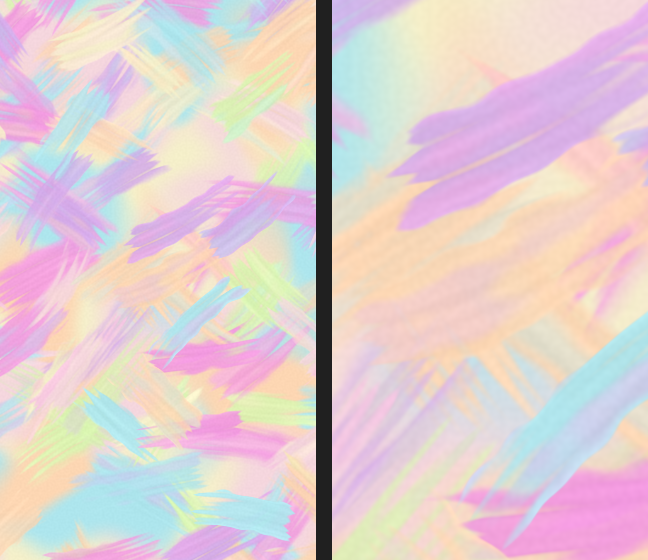
Left: the whole. Right: its middle third, enlarged.
A WebGL 1 fragment shader for this background:

```glsl
precision highp float;

uniform vec2 u_resolution;

const int LAYERS = 6;
const float CELL = 0.32;           // stroke spacing, in canvas widths
const float JITTER = 0.55;
const float BRISTLE_FREQ = 75.0;
const float RAGGED_END = 0.07;
const float RAGGED_SIDE = 0.012;
const float STREAK_LIGHT = 0.06;
const float GRAIN = 0.012;

const vec3 PEACH = vec3(0.99, 0.84, 0.70);
const vec3 CREAM = vec3(0.96, 0.94, 0.79);
const vec3 AQUA = vec3(0.68, 0.90, 0.93);
const vec3 LIME = vec3(0.85, 0.96, 0.69);
const vec3 BLUSH = vec3(0.96, 0.84, 0.87);
const vec3 PINK = vec3(0.95, 0.60, 0.88);
const vec3 LILAC = vec3(0.83, 0.67, 0.92);

vec2 hash2(vec2 p) {
  vec3 q = fract(p.xyx * vec3(0.1031, 0.1030, 0.0973));
  q += dot(q, q.yzx + 33.33);
  return fract((q.xx + q.yz) * q.zy);
}

float cornerSlope(vec2 cell, vec2 corner, vec2 f) {
  float angle = 6.2832 * hash2(cell + corner).x;
  return dot(vec2(cos(angle), sin(angle)), f - corner);
}

float gradientNoise(vec2 p) {
  vec2 i = floor(p);
  vec2 f = p - i;
  vec2 u = f * f * f * (f * (f * 6.0 - 15.0) + 10.0);
  float low = mix(cornerSlope(i, vec2(0, 0), f), cornerSlope(i, vec2(1, 0), f), u.x);
  float high = mix(cornerSlope(i, vec2(0, 1), f), cornerSlope(i, vec2(1, 1), f), u.x);
  return 1.4 * mix(low, high, u.y);
}

vec3 pickPaint(float h) {
  if (h < 0.15) return PEACH;
  if (h < 0.28) return CREAM;
  if (h < 0.48) return AQUA;
  if (h < 0.63) return LIME;
  if (h < 0.73) return BLUSH;
  if (h < 0.90) return PINK;
  return LILAC;
}

// Mostly rising diagonals, then falling ones, a few nearly level
float pickAngle(vec2 h) {
  float spread = h.y - 0.5;
  if (h.x < 0.52) return 0.78 + 0.6 * spread;
  if (h.x < 0.85) return -0.72 + 0.5 * spread;
  return 0.5 * spread;
}

// Soft blended wash beneath the strokes
vec3 underpainting(vec2 p) {
  vec2 warped = p + 0.1 * vec2(gradientNoise(p * 4.0), gradientNoise(p * 4.0 + 17.0));
  vec3 wash = mix(CREAM, BLUSH, smoothstep(-0.3, 0.3, gradientNoise(warped * 3.0 + 5.0)));
  wash = mix(wash, AQUA, smoothstep(0.0, 0.45, gradientNoise(warped * 2.6 + 31.0)));
  return mix(wash, PEACH, smoothstep(0.05, 0.5, gradientNoise(warped * 2.8 + 53.0)));
}

// One bristly stroke laid over the paint below; level 0 is the lowest layer
vec3 layStroke(vec3 below, vec2 offset, vec2 seed, float level) {
  vec2 shape = hash2(seed + 11.3);
  vec2 paint = hash2(seed + 27.7);
  vec2 wear = hash2(seed + 41.9);
  float angle = pickAngle(hash2(seed + 63.1));
  vec2 axis = vec2(cos(angle), sin(angle));
  vec2 q = vec2(dot(offset, axis), dot(offset, vec2(-axis.y, axis.x)));
  q.y += (wear.x - 0.5) * 1.2 * q.x * q.x;

  vec2 halfSize = vec2(mix(0.12, 0.20, shape.x), mix(0.04, 0.072, shape.y));
  halfSize *= mix(1.25, 0.95, level);
  vec2 inset = halfSize - abs(q);
  if (inset.x < -RAGGED_END || inset.y < -2.0 * RAGGED_SIDE) return below;

  vec2 shift = seed * 7.31;
  float fine = gradientNoise(q * vec2(5.0, BRISTLE_FREQ) + shift);
  float broad = gradientNoise(q * vec2(3.0, 0.35 * BRISTLE_FREQ) + shift + 9.0);
  float bristle = 0.55 * fine + 0.45 * broad;
  float wobble = gradientNoise(q * vec2(16.0, 8.0) + shift + 3.0);

  inset.x += RAGGED_END * bristle + 0.02 * wobble;
  inset.y += RAGGED_SIDE * (wobble + 0.5 * fine);
  float softness = mix(0.035, 0.006, level) * mix(0.7, 1.6, wear.y);
  float cover = smoothstep(0.0, softness + 0.012, inset.x) * smoothstep(0.0, softness, inset.y);

  // The brush runs dry towards one end
  float travel = (wear.x < 0.5 ? 0.5 : -0.5) * q.x / halfSize.x + 0.5;
  float dryness = smoothstep(0.4, 1.05, travel);
  cover *= smoothstep(-0.25, 0.3, bristle + 0.5 - 0.65 * dryness);
  cover *= mix(0.72, 0.96, paint.y);

  vec3 tint = pickPaint(paint.x);
  vec3 streakTint = mix(tint, pickPaint(shape.x), 0.35);
  tint = mix(tint, streakTint, smoothstep(-0.1, 0.5, broad + 0.4 * wobble));
  tint += STREAK_LIGHT * bristle;
  float ridge = smoothstep(0.0, 0.004, inset.y) * (1.0 - smoothstep(0.004, 0.012, inset.y));
  tint += 0.03 * ridge * level;
  return mix(below, tint, cover);
}

void main() {
  vec2 p = gl_FragCoord.xy / u_resolution.x;
  vec3 color = underpainting(p);

  for (int layer = 0; layer < LAYERS; layer++) {
    float depth = float(layer);
    float level = depth / float(LAYERS - 1);
    vec2 grid = p / CELL + depth * vec2(0.37, 0.61) + 20.0;
    vec2 home = floor(grid);
    for (int row = -1; row <= 1; row++) {
      for (int column = -1; column <= 1; column++) {
        vec2 cell = home + vec2(column, row);
        vec2 seed = cell + depth * vec2(37.0, 59.0);
        vec2 center = cell + 0.5 + JITTER * (hash2(seed) - 0.5);
        if (hash2(seed + 83.0).x < mix(0.85, 0.55, level))
          color = layStroke(color, (grid - center) * CELL, seed, level);
      }
    }
  }

  color += GRAIN * gradientNoise(p * 130.0);
  gl_FragColor = vec4(clamp(color, 0.0, 1.0), 1.0);
}
```
